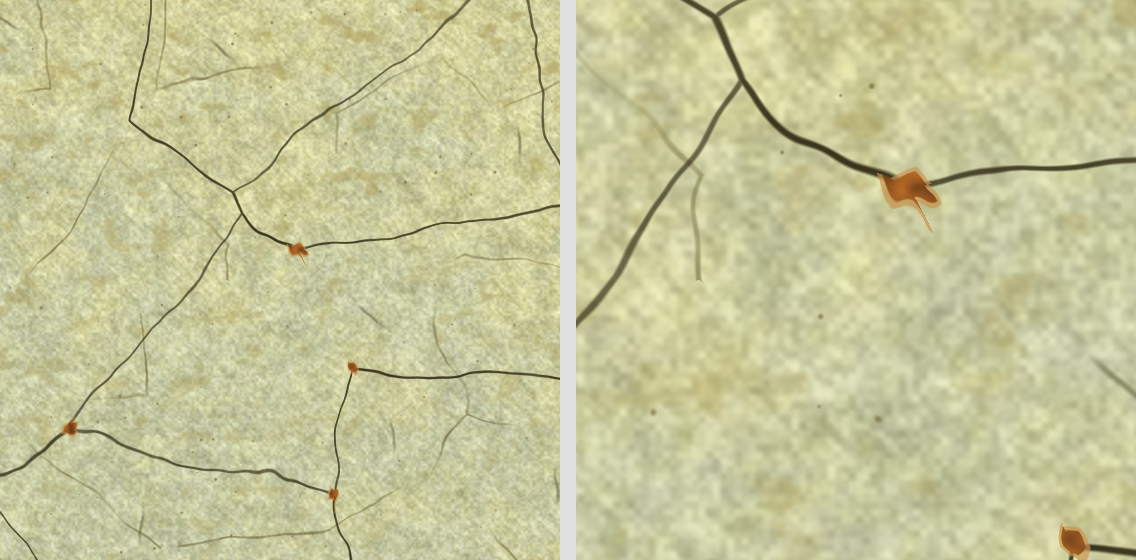
Left, the full canvas; right, a detail of the centre.
Write a WebGL 2 fragment shader that draws this texture.

```glsl
#version 300 es
precision highp float;
// Aged cream-green plaster with branching dark cracks, ochre stains and rust chips.
uniform vec2 u_resolution;
out vec4 fragColor;

float hash(vec2 p) {
  vec3 q = fract(p.xyx * vec3(0.1031, 0.1030, 0.0973));
  q += dot(q, q.yzx + 33.33);
  return fract((q.x + q.y) * q.z);
}

vec2 hash2(vec2 p) {
  return vec2(hash(p + 17.3), hash(p + 71.9));
}

float noise(vec2 p) {
  vec2 i = floor(p), f = fract(p);
  f = f * f * (3.0 - 2.0 * f);
  return mix(mix(hash(i), hash(i + vec2(1, 0)), f.x),
             mix(hash(i + vec2(0, 1)), hash(i + vec2(1, 1)), f.x), f.y);
}

float fbm(vec2 p) {
  float sum = 0.0, amp = 0.5;
  for (int i = 0; i < 4; i++) {
    sum += amp * noise(p);
    p = mat2(1.6, 1.2, -1.2, 1.6) * p + 5.7;
    amp *= 0.5;
  }
  return sum / 0.9375;
}

vec2 noise2(vec2 p) {
  return vec2(noise(p), noise(p + 41.7)) - 0.5;
}

// Cell borders, some left out: x = crack ink, y = distance to a junction
vec2 cracks(vec2 p, float scale, float keep, float width, float soft) {
  vec2 q = p * scale, home = floor(q), nearId = home, nearSite = q;
  float best = 1e3;
  for (int y = -2; y <= 2; y++)
    for (int x = -2; x <= 2; x++) {
      vec2 id = home + vec2(x, y), site = id + hash2(id);
      float d = distance(q, site);
      if (d < best) { best = d; nearId = id; nearSite = site; }
    }
  float ink = 0.0, first = 1e3, second = 1e3;
  for (int y = -2; y <= 2; y++)
    for (int x = -2; x <= 2; x++) {
      if (x == 0 && y == 0) continue;
      vec2 id = nearId + vec2(x, y), site = id + hash2(id);
      float d = dot(0.5 * (site + nearSite) - q, normalize(site - nearSite)) / scale;
      second = min(second, max(first, d));
      first = min(first, d);
      float pick = hash(id + nearId + 9.1);
      float w = width * mix(0.65, 1.0, fract(pick * 37.0));
      float line = 1.0 - smoothstep(w * 0.25, w + soft, d);
      if (pick < keep) ink = max(ink, line * mix(0.75, 1.0, fract(pick * 91.0)));
    }
  return vec2(ink, second);
}

void main() {
  vec2 p = gl_FragCoord.xy / u_resolution.y;
  float px = 1.0 / u_resolution.y;

  // Plaster: greener low on the left, yellower towards the top right
  float warm = smoothstep(0.1, 1.0, 0.3 * p.x + 0.55 * p.y + 1.1 * fbm(p * 11.0) - 0.45);
  vec3 color = mix(vec3(0.768, 0.785, 0.635), vec3(0.825, 0.814, 0.606), warm);

  // Mottling, brushed diagonal strokes and fine grain
  vec2 brush = vec2(p.x - p.y, p.x + p.y) * 0.7071;
  float tone = 0.15 * (fbm(p * 34.0) - 0.5) + 0.10 * (noise(p * 125.0) - 0.5)
             + 0.11 * (noise(p * 235.0) - 0.5)
             + 0.07 * (noise(brush * vec2(50.0, 210.0)) - 0.5);
  color += tone * vec3(1.0, 1.0, 0.97);
  color.b += 0.05 * (noise(p * 75.0 + 8.0) - 0.5);

  // Small ochre stains, stronger higher up
  float stain = smoothstep(0.6, 0.8, fbm(p * vec2(24.0, 32.0) + 3.0));
  color = mix(color, vec3(0.68, 0.62, 0.36), stain * mix(0.25, 0.6, p.y));

  // Small dark specks
  vec2 speckId = floor(p * 30.0);
  vec2 speckAt = (speckId + 0.2 + 0.6 * hash2(speckId)) / 30.0;
  float speckSize = mix(0.002, 0.006, hash(speckId + 5.0));
  float speck = 1.0 - smoothstep(0.2, 1.0, distance(p, speckAt) / speckSize + noise(p * 200.0) * 0.5);
  color = mix(color, vec3(0.46, 0.41, 0.23), 0.7 * speck * step(hash(speckId + 2.0), 0.13));

  // Faint short scuffs
  for (int i = 0; i < 7; i++) {
    vec2 seed = vec2(i, 3 * i + 1);
    vec2 center = hash2(seed);
    float angle = 1.2 + 1.8 * hash(seed + 4.0);
    vec2 dir = vec2(cos(angle), sin(angle)), r = p - center;
    float along = abs(dot(r, dir)) / 0.04;
    float across = abs(dot(r, vec2(-dir.y, dir.x)) + 0.006 * (noise(p * 40.0) - 0.5));
    float scuff = (1.0 - smoothstep(0.2, 1.0, along)) * (1.0 - smoothstep(0.0, 0.003 + px, across));
    color = mix(color, vec3(0.38, 0.38, 0.24), 0.6 * scuff);
  }

  // Cracks wander through warped space
  vec2 w = p + 0.08 * noise2(p * 4.0) + 0.02 * noise2(p * 13.0) + 0.005 * noise2(p * 42.0);
  vec2 hairline = cracks(w + 7.3, 4.2, 0.55, 0.0021, px);
  float fade = smoothstep(0.15, 0.65, noise(p * 8.0 + 20.0)) * mix(0.5, 1.0, noise(p * 50.0));
  color = mix(color, vec3(0.42, 0.38, 0.21), 0.75 * hairline.x * fade);

  vec2 major = cracks(w + 2.6, 2.5, 0.9, 0.0034, 0.5 * px);
  float depth = mix(0.8, 1.0, noise(p * 22.0));
  color = mix(color, vec3(0.20, 0.18, 0.09), major.x * depth);

  // Rust chips where some cracks meet
  float chip = major.y + 0.012 * (noise(p * 75.0) - 0.5);
  float rusted = smoothstep(0.55, 0.60, noise(p * 3.5 + 12.0));
  float rim = (1.0 - smoothstep(0.008, 0.008 + 2.0 * px, chip)) * rusted;
  float core = (1.0 - smoothstep(0.005, 0.005 + 2.0 * px, chip)) * rusted;
  color = mix(color, vec3(0.78, 0.58, 0.30), 0.7 * rim);
  color = mix(color, mix(vec3(0.36, 0.18, 0.06), vec3(0.72, 0.40, 0.13), noise(p * 110.0)), 0.9 * core);

  fragColor = vec4(clamp(color, 0.0, 1.0), 1.0);
}
```
